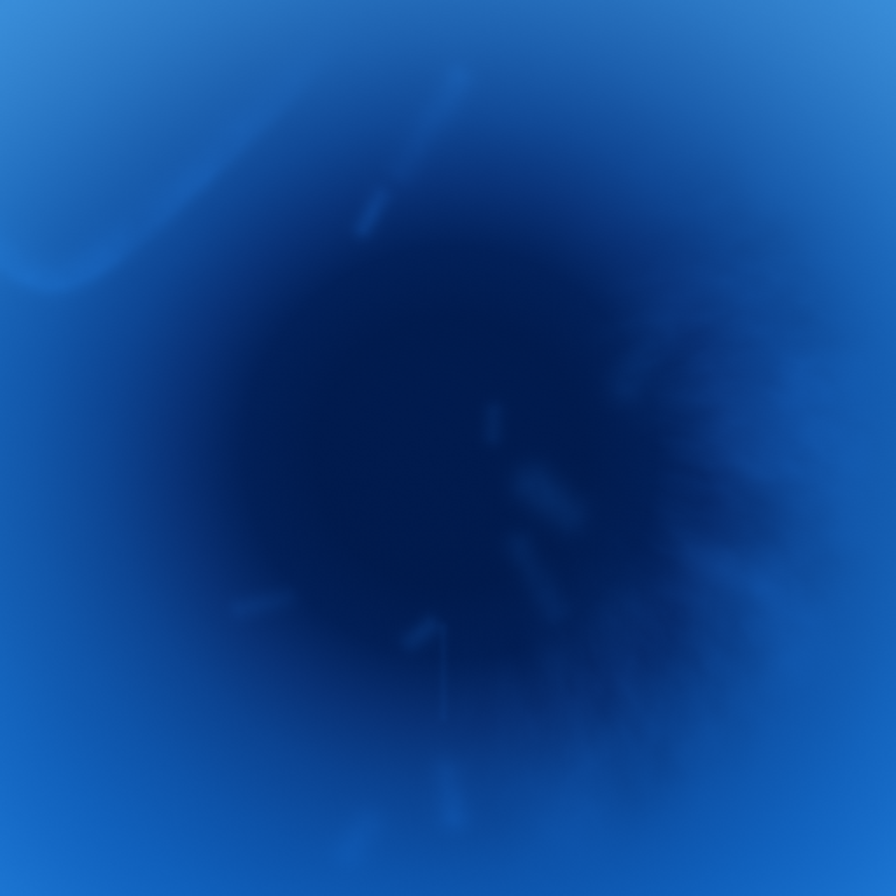
Reproduce this background procedurally as a WebGL 2 fragment shader.

```glsl
#version 300 es
precision highp float;
// A deep blue hollow ringed by brighter haze, with faint wisps of cloud.
uniform vec2 u_resolution;
out vec4 outColor;

float hash(vec2 p) {
    return fract(sin(dot(p, vec2(127.1, 311.7))) * 43758.545);
}

float noise(vec2 p) {
    vec2 cell = floor(p);
    vec2 f = fract(p);
    f = f * f * (3.0 - 2.0 * f);
    float low = mix(hash(cell), hash(cell + vec2(1.0, 0.0)), f.x);
    float high = mix(hash(cell + vec2(0.0, 1.0)), hash(cell + vec2(1.0)), f.x);
    return mix(low, high, f.y);
}

float fbm(vec2 p) {
    float sum = 0.0;
    float gain = 0.5;
    for (int i = 0; i < 4; i++) {
        sum += gain * noise(p);
        p = mat2(1.6, 1.2, -1.2, 1.6) * p + 7.3;
        gain *= 0.5;
    }
    return sum;
}

// Soft stroke from a to b
float wisp(vec2 p, vec2 a, vec2 b, float width) {
    vec2 along = b - a;
    float t = clamp(dot(p - a, along) / dot(along, along), 0.0, 1.0);
    float d = length(p - a - along * t) / width;
    return exp(-d * d);
}

// Linear blend towards the next colour between two radii
vec3 blendStop(vec3 color, vec3 next, float from, float to, float r) {
    return mix(color, next, clamp((r - from) / (to - from), 0.0, 1.0));
}

vec3 depthRamp(float r) {
    vec3 color = vec3(0.003, 0.105, 0.305);
    color = blendStop(color, vec3(0.008, 0.125, 0.345), 0.15, 0.23, r);
    color = blendStop(color, vec3(0.035, 0.195, 0.465), 0.23, 0.305, r);
    color = blendStop(color, vec3(0.05, 0.27, 0.575), 0.305, 0.38, r);
    color = blendStop(color, vec3(0.07, 0.34, 0.665), 0.38, 0.465, r);
    color = blendStop(color, vec3(0.095, 0.405, 0.74), 0.465, 0.56, r);
    return blendStop(color, vec3(0.145, 0.49, 0.825), 0.56, 0.70, r);
}

// Streaks fanning out from the hollow towards the lower right
float radialHaze(vec2 q, float r) {
    float angle = atan(q.y, q.x);
    float streaks = fbm(vec2(angle * 5.0 + r * 3.0, r * 9.0));
    float fan = smoothstep(0.1, 0.9, cos(angle + 0.3));
    float ring = smoothstep(0.17, 0.3, r) * (1.0 - smoothstep(0.38, 0.52, r));
    return fan * ring * (streaks - 0.42);
}

// Curved cloud edge sweeping up from the left side
float cloudArc(vec2 p) {
    float x = p.x - 0.06;
    float bend = sqrt(x * x + 0.0036);
    float d = (p.y - 0.623 - bend) / sqrt(1.0 + x * x / (bend * bend));
    float width = d > 0.0 ? 0.028 : 0.012;
    return exp(-d * d / (width * width)) * (1.0 - smoothstep(0.22, 0.4, p.x));
}

float scatteredWisps(vec2 p) {
    float sum = 0.45 * wisp(p, vec2(0.405, 0.745), vec2(0.425, 0.78), 0.012);
    sum += 0.22 * wisp(p, vec2(0.45, 0.81), vec2(0.51, 0.91), 0.018);
    sum += 0.28 * wisp(p, vec2(0.55, 0.515), vec2(0.552, 0.54), 0.012);
    sum += 0.45 * wisp(p, vec2(0.595, 0.46), vec2(0.635, 0.425), 0.023);
    sum += 0.32 * wisp(p, vec2(0.58, 0.39), vec2(0.62, 0.32), 0.018);
    sum += 0.3 * wisp(p, vec2(0.7, 0.57), vec2(0.74, 0.63), 0.022);
    sum += 0.4 * wisp(p, vec2(0.46, 0.285), vec2(0.48, 0.3), 0.013);
    sum += 0.25 * wisp(p, vec2(0.27, 0.32), vec2(0.32, 0.333), 0.013);
    sum += 0.2 * wisp(p, vec2(0.495, 0.3), vec2(0.495, 0.2), 0.005);
    sum += 0.28 * wisp(p, vec2(0.5, 0.14), vec2(0.505, 0.09), 0.018);
    return sum + 0.2 * wisp(p, vec2(0.39, 0.05), vec2(0.41, 0.08), 0.02);
}

void main() {
    vec2 p = gl_FragCoord.xy / u_resolution;
    vec2 q = p - vec2(0.503, 0.495);
    float r = length(q);

    // Hollow, with a gently uneven rim
    float rim = (fbm(p * 4.0) - 0.47) * 0.025 * smoothstep(0.15, 0.35, r);
    vec3 color = depthRamp(r + rim);

    // Paler sky above, purer blue below
    float outer = smoothstep(0.25, 0.65, r);
    color += vec3(0.075, 0.055, 0.01) * outer * smoothstep(0.55, 1.0, p.y);
    color -= vec3(0.035, 0.025, -0.01) * outer * (1.0 - smoothstep(0.0, 0.5, p.y));
    color += vec3(0.003, 0.012, 0.025) * (p.y - 0.5);

    // Wisps broken up by noise
    vec3 wispColor = vec3(0.035, 0.11, 0.17);
    float broken = 0.35 + 1.3 * fbm(p * vec2(19.0, 15.0));
    float light = scatteredWisps(p) + 0.32 * cloudArc(p);
    color += wispColor * (light * broken + 1.1 * radialHaze(q, r));

    // Fine grain hides banding
    color += (hash(floor(p * 512.0)) - 0.5) * 0.005;
    outColor = vec4(clamp(color, 0.0, 1.0), 1.0);
}
```
